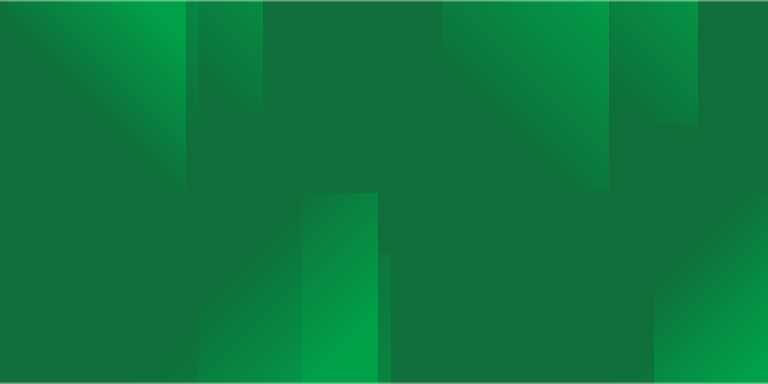
A Shadertoy shader for this background:

```glsl
const vec3 DEEP_GREEN = vec3(0.058, 0.430, 0.224);
const vec3 VIVID_GREEN = vec3(0.0, 0.630, 0.288);
const float RIM_WIDTH = 0.0039;
const float RIM_STRENGTH = 0.39;

// Soft step one pixel wide, centred on the edge
float edgeStep(float edge, float value, float pixel) {
    return smoothstep(edge - 0.5 * pixel, edge + 0.5 * pixel, value);
}

// Panel hanging from a border: p.x runs along it, p.y is the depth from it.
// The glow rises along the diagonal from ramp.x to ramp.y.
float panel(float glow, vec2 p, vec2 span, float depth, vec2 ramp, float pixel) {
    float mask = edgeStep(span.x, p.x, pixel)
               * (1.0 - edgeStep(span.y, p.x, pixel))
               * (1.0 - edgeStep(depth, p.y, pixel));
    float diagonal = p.x - p.y;
    float shine = clamp((diagonal - ramp.x) / (ramp.y - ramp.x), 0.0, 1.0);
    return mix(glow, shine, mask);
}

float upperPanels(vec2 p, float px) {
    float glow = 0.0;
    // Left group
    glow = panel(glow, p, vec2(0.018, 0.484), 0.498, vec2(-0.065, 0.390), px);
    glow = panel(glow, p, vec2(0.484, 0.518), 0.354, vec2(0.127, 0.873), px);
    glow = panel(glow, p, vec2(0.518, 0.685), 0.289, vec2(0.300, 0.943), px);
    // Right group
    glow = panel(glow, p, vec2(1.151, 1.586), 0.498, vec2(0.955, 1.650), px);
    glow = panel(glow, p, vec2(1.586, 1.818), 0.354, vec2(1.406, 2.318), px);
    glow = panel(glow, p, vec2(1.586, 1.818), 0.323, vec2(1.333, 1.979), px);
    return glow;
}

float lowerPanels(vec2 p, float px) {
    float glow = 0.0;
    // Centre group
    glow = panel(glow, p, vec2(0.352, 0.518), 0.498, vec2(0.326, 1.400), px);
    glow = panel(glow, p, vec2(0.518, 0.786), 0.498, vec2(0.289, 0.930), px);
    glow = panel(glow, p, vec2(0.786, 0.984), 0.498, vec2(0.250, 0.800), px);
    glow = panel(glow, p, vec2(0.984, 1.018), 0.341, vec2(0.404, 1.770), px);
    // Right group
    glow = panel(glow, p, vec2(1.617, 1.703), 0.498, vec2(1.580, 2.410), px);
    glow = panel(glow, p, vec2(1.703, 2.100), 0.498, vec2(1.420, 1.930), px);
    return glow;
}

void mainImage(out vec4 fragColor, in vec2 fragCoord) {
    vec2 uv = fragCoord / iResolution.xy;
    float pixel = 1.0 / iResolution.y;

    // Fold both halves so depth grows away from the nearer border
    float depth = min(uv.y, 1.0 - uv.y);
    vec2 p = vec2(2.0 * uv.x, depth);
    float glow = uv.y > 0.5 ? upperPanels(p, pixel) : lowerPanels(p, pixel);
    vec3 color = mix(DEEP_GREEN, VIVID_GREEN, glow);

    // Pale rim along the top and bottom
    float rim = 1.0 - edgeStep(RIM_WIDTH, depth, pixel);
    color = mix(color, vec3(1.0), RIM_STRENGTH * rim);

    fragColor = vec4(color, 1.0);
}
```
